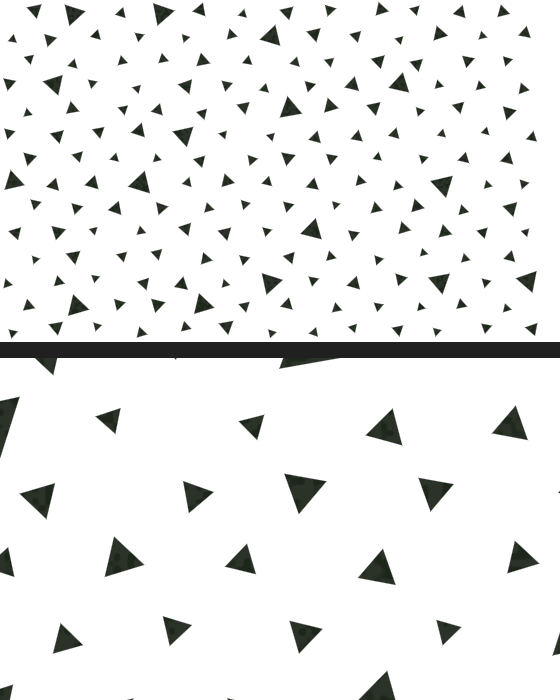
Top: the whole. Bottom: its middle third, enlarged.
Give the GLSL for this pattern, as a Shadertoy shader.

```glsl
// Scattered dark green triangles in mixed sizes and four tilts on white.

// Two random values in 0..1 for a 2D point, without sine
vec2 hash2(vec2 p) {
    vec3 q = fract(p.xyx * vec3(0.1031, 0.1030, 0.0973));
    q += dot(q, q.yzx + 33.33);
    return fract((q.xx + q.yz) * q.zy);
}

// Smooth value noise
float noise(vec2 p) {
    vec2 i = floor(p), f = fract(p);
    f = f * f * (3.0 - 2.0 * f);
    float low = mix(hash2(i).x, hash2(i + vec2(1, 0)).x, f.x);
    float high = mix(hash2(i + vec2(0, 1)).x, hash2(i + vec2(1, 1)).x, f.x);
    return mix(low, high, f.y);
}

// Distance to an equilateral triangle with one corner at the given angle
float triangle(vec2 p, float radius, float angle) {
    float d = -1e3;
    for (int k = 0; k < 3; k++) {
        float a = angle + radians(60.0 + 120.0 * float(k));
        d = max(d, dot(p, vec2(cos(a), sin(a))));
    }
    return d - 0.5 * radius;
}

// One large triangle is chosen in each block of 3 by 4 cells
bool isLarge(vec2 cell) {
    vec2 block = floor(cell / vec2(3, 4));
    vec2 chosen = floor(hash2(block + 71.0) * vec2(2, 3));
    return all(equal(cell - block * vec2(3, 4), chosen));
}

// Distance to the nearest triangle of the staggered, jittered grid
float scatter(vec2 p) {
    vec2 cellSize = vec2(0.126, 1.0 / 14.0);
    float width = iResolution.x / iResolution.y;
    float d = 1.0;
    for (int j = -1; j <= 1; j++)
    for (int i = -1; i <= 1; i++) {
        float row = floor(p.y / cellSize.y) + float(j);
        float shift = 0.5 * mod(row, 2.0);
        vec2 cell = vec2(floor(p.x / cellSize.x - shift) + float(i), row);
        vec2 home = cell + vec2(shift + 0.25, 0.5);

        // Keep inside the rows and leave a narrow blank strip at the right
        if (home.x < 0.0 || home.x * cellSize.x > width - 0.06) continue;
        if (row < 0.0 || row > 13.0) continue;

        vec2 jitter = hash2(cell + 13.0) - 0.5;
        vec2 pick = hash2(cell + 47.0);
        vec2 vary = hash2(cell + 91.0);
        bool large = isLarge(cell);

        float radius = large ? mix(0.034, 0.039, pick.x)
                             : mix(0.0145, 0.0255, pow(pick.x, 1.2));
        float tilt = radians(15.0 + 30.0 * floor(pick.y * 4.0) + 10.0 * (vary.x - 0.5));
        vec2 center = home * cellSize + jitter * vec2(0.03, 0.022) * (large ? 0.5 : 1.0);
        center = clamp(center, vec2(radius + 0.004), vec2(width, 1.0) - radius);

        d = min(d, triangle(p - center, radius, tilt));
    }
    return d;
}

void mainImage(out vec4 fragColor, in vec2 fragCoord) {
    vec2 p = fragCoord / iResolution.y;

    // Faintly mottled ink
    vec3 deepGreen = vec3(0.11, 0.15, 0.10);
    vec3 softGreen = vec3(0.17, 0.20, 0.16);
    vec3 ink = mix(deepGreen, softGreen, smoothstep(0.25, 0.6, noise(p * 150.0)));

    // Smooth edge about one pixel wide
    float edge = 1.2 / iResolution.y;
    float cover = clamp(0.5 - scatter(p) / edge, 0.0, 1.0);
    fragColor = vec4(mix(vec3(1.0), ink, cover), 1.0);
}
```
